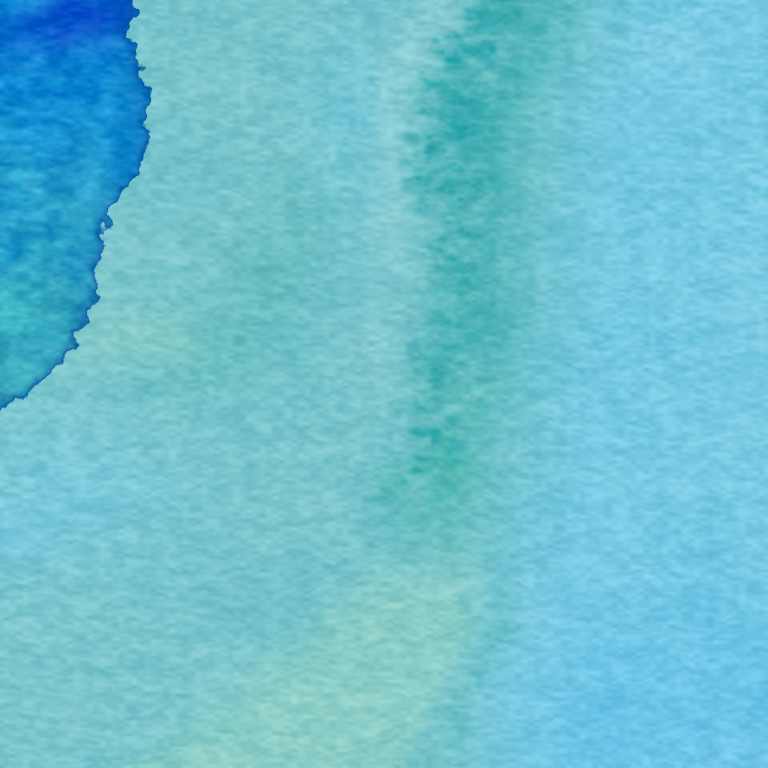
A Shadertoy shader for this texture:

```glsl
// Draws turquoise watercolour washes on grained paper, with a blue bloom at the upper left.

const vec3 WASH_LEFT   = vec3(0.47, 0.77, 0.80);
const vec3 WASH_RIGHT  = vec3(0.47, 0.79, 0.89);
const vec3 WASH_LOW    = vec3(0.42, 0.77, 0.91);
const vec3 PALE        = vec3(0.56, 0.81, 0.83);
const vec3 TEAL        = vec3(0.20, 0.66, 0.68);
const vec3 SMUDGE      = vec3(0.35, 0.72, 0.72);
const vec3 GREEN       = vec3(0.28, 0.71, 0.66);
const vec3 SAGE        = vec3(0.55, 0.81, 0.77);
const vec3 BLOOM_LOW   = vec3(0.23, 0.69, 0.75);
const vec3 BLOOM_HIGH  = vec3(0.06, 0.54, 0.83);
const vec3 BLOOM_DEEP  = vec3(0.02, 0.27, 0.78);
const vec3 BLOOM_RIM   = vec3(0.02, 0.31, 0.62);
const float BLOOM_BASE = 0.464;  // height where the bloom meets the left side
const float RIM_WIDTH  = 0.006;
const float GRAIN      = 0.13;
const float MOTTLE     = 0.08;

float hash(vec2 p) {
    return fract(sin(dot(p, vec2(127.1, 311.7))) * 43758.5453);
}

float noise(vec2 p) {
    vec2 cell = floor(p), f = fract(p);
    f = f * f * (3.0 - 2.0 * f);
    return mix(mix(hash(cell), hash(cell + vec2(1, 0)), f.x),
               mix(hash(cell + vec2(0, 1)), hash(cell + vec2(1, 1)), f.x), f.y);
}

// Layered noise, centred on zero
float fbm(vec2 p) {
    float sum = 0.0, amp = 0.5;
    for (int i = 0; i < 4; i++) {
        sum += amp * (noise(p) - 0.5);
        p = mat2(1.6, 1.2, -1.2, 1.6) * p + 7.3;
        amp *= 0.5;
    }
    return sum;
}

// Short, nearly horizontal paper fibres
float paper(vec2 p) {
    p.y += 0.04 * p.x + 0.01 * fbm(p * 25.0);
    return 0.5 * noise(p * vec2(58.0, 135.0)) + 0.5 * noise(p * vec2(120.0, 220.0) + 9.0) - 0.5;
}

// Soft elliptical stain, turned by an angle
float stain(vec2 p, vec2 centre, vec2 radius, float angle) {
    float c = cos(angle), s = sin(angle);
    vec2 q = mat2(c, -s, s, c) * (p - centre) / radius;
    return exp(-dot(q, q));
}

// Approximate distance inside the bloom, positive inside
float bloomDepth(vec2 p) {
    float t = p.y - BLOOM_BASE;
    float decay = exp(-max(t, -0.1) / 0.085);
    float edge = 0.149 * (1.0 - decay) + 0.045 * smoothstep(0.25, 0.35, t)
               - 0.02 * smoothstep(0.4, 0.5, t);
    float slope = 1.6 * decay;
    float ragged = 0.016 * fbm(p * 30.0) + 0.032 * fbm(p * 62.0 + 3.0);
    return (edge - p.x) / sqrt(1.0 + slope * slope) + ragged;
}

// Left border of the vertical teal band
float bandEdge(float y) {
    return 0.5 + 0.048 * smoothstep(0.3, 0.7, y) + 0.055 * smoothstep(0.83, 1.0, y);
}

vec3 washes(vec2 p) {
    vec2 q = p + 0.03 * vec2(fbm(p * 9.0), fbm(p * 9.0 + 31.0));
    float edge = bandEdge(q.y);

    // Broad ground, bluer to the right and below
    vec3 col = mix(WASH_LEFT, WASH_RIGHT, smoothstep(0.57, 0.8, q.x - 0.12 * (q.y - 0.5)));
    col = mix(col, WASH_LOW, 0.8 * smoothstep(0.6, 0.8, q.x) * smoothstep(0.4, 0.05, q.y));
    col = mix(col, WASH_RIGHT, 0.6 * stain(q, vec2(0.08, 0.36), vec2(0.16, 0.1), 0.0));
    col = mix(col, WASH_RIGHT, 0.5 * stain(q, vec2(0.46, 0.83), vec2(0.06, 0.15), 0.0));

    // Smudges and pale patches on the left
    col = mix(col, SMUDGE, 0.6 * stain(q, vec2(0.345, 0.64), vec2(0.14, 0.06), 0.95));
    col = mix(col, SMUDGE, 0.35 * stain(q, vec2(0.27, 0.53), vec2(0.09, 0.035), 0.2));
    col = mix(col, SAGE, 0.5 * stain(q, vec2(0.18, 0.56), vec2(0.1, 0.045), -0.2));
    col = mix(col, WASH_LOW, 0.35 * stain(q, vec2(0.0, 0.3), vec2(0.05, 0.04), 0.0));
    float streak = (q.x - edge + 0.035) / 0.04;
    col = mix(col, PALE, 0.75 * exp(-streak * streak) * smoothstep(0.35, 0.9, q.y));

    // Granulated teal band, softer towards its foot, with a wide green fringe
    float grit = fbm(p * vec2(44.0, 62.0) + 11.0);
    float across = p.x - edge + 0.05 * fbm(p * vec2(15.0, 20.0)) + 0.07 * grit;
    float blur = mix(0.075, 0.03, smoothstep(0.6, 0.9, q.y));
    float fringe = smoothstep(-0.05, 0.04, across) * smoothstep(0.28, 0.08, across);
    float core = smoothstep(-0.02, blur, across) * smoothstep(0.17, 0.06, across);
    float pigment = 0.62 + 1.7 * grit + 0.9 * fbm(p * vec2(15.0, 19.0) + 4.0);
    col = mix(col, SMUDGE, 0.38 * fringe * smoothstep(0.12, 0.4, q.y));
    vec3 ink = mix(GREEN, TEAL, smoothstep(0.36, 0.55, q.y + 0.5 * grit));
    col = mix(col, ink, clamp(core * smoothstep(0.24, 0.4, q.y) * pigment, 0.0, 1.0));

    // Sage fan rising from the bottom
    float fanLeft = 0.17 + 1.5 * q.y - 0.6 * q.y * q.y;
    float fanRight = 0.56 + 0.1 * smoothstep(-0.02, 0.2, q.y);
    float fan = smoothstep(-0.08, 0.07, q.x - fanLeft) * smoothstep(0.0, 0.07, fanRight - q.x);
    col = mix(col, SAGE, 0.75 * fan * smoothstep(0.36, 0.18, q.y));
    float fanRim = (q.x - fanRight) / 0.03;
    return mix(col, SMUDGE, 0.35 * exp(-fanRim * fanRim) * smoothstep(0.3, 0.18, q.y));
}

vec3 bloom(vec2 p, float depth) {
    vec3 col = mix(BLOOM_LOW, BLOOM_HIGH, smoothstep(0.5, 0.95, p.y + 0.2 * fbm(p * 18.0)));
    col += 0.26 * fbm(p * vec2(42.0, 75.0)) * vec3(0.8, 1.0, 0.6);
    vec2 q = p + 0.07 * vec2(fbm(p * 14.0), fbm(p * 14.0 + 19.0));
    col = mix(col, BLOOM_DEEP, 0.9 * stain(q, vec2(0.1, 0.97), vec2(0.11, 0.032), 0.2));
    col = mix(col, BLOOM_RIM, 0.25 * exp(-max(depth, 0.0) / 0.022));
    return mix(col, BLOOM_RIM, 0.9 * exp(-max(depth, 0.0) / RIM_WIDTH));
}

void mainImage(out vec4 fragColor, in vec2 fragCoord) {
    vec2 p = fragCoord / iResolution.xy;
    float depth = bloomDepth(p), soft = max(0.002, 1.0 / iResolution.y);
    vec3 col = mix(washes(p), bloom(p, depth), smoothstep(-soft, soft, depth));
    col += MOTTLE * fbm(p * vec2(10.0, 16.0) + 5.0) * vec3(1.0, 0.4, 0.2);
    col += GRAIN * paper(p) * vec3(1.3, 0.9, 0.75);
    fragColor = vec4(clamp(col, 0.0, 1.0), 1.0);
}
```
